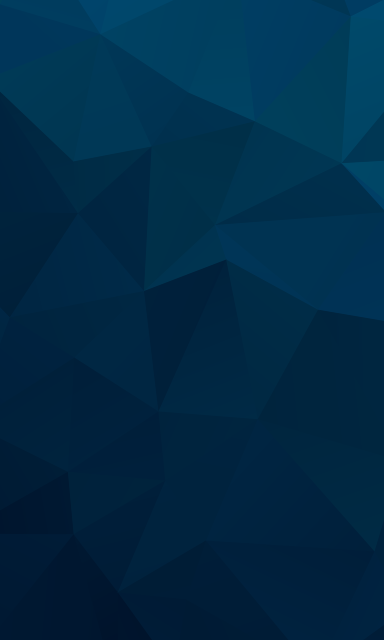
Reproduce this background procedurally as a Shadertoy shader.

```glsl
// Low-poly backdrop of deep blue facets, dark below and teal-blue at the top right.
// A rotated grid of jittered vertices is split into triangles; each one takes a
// flat tone from a broad canvas gradient, plus a random offset and a faint ramp.

#define CELL 0.155        // grid step, in canvas heights
#define JITTER 0.80       // vertex scatter, in grid steps
#define TILT 0.33         // grid rotation, radians
#define LEAN 0.36         // how far the light leans to the right
#define DRIFT 0.16        // broad irregularity of the light
#define CONTRAST 0.15     // tone spread between facets
#define HUE_SPREAD 0.022  // navy to teal spread between facets
#define RAMP 0.016        // tone ramp inside a facet
#define SEED vec2(17.0, 43.0)

vec2 hash2(vec2 p) {
    vec3 h = fract(vec3(p.xyx) * vec3(0.1031, 0.1030, 0.0973));
    h += dot(h, h.yzx + 33.33);
    return fract((h.xx + h.yz) * h.zy);
}

float gradientNoise(vec2 p) {
    vec2 i = floor(p), f = fract(p);
    vec2 w = f * f * f * (f * (f * 6.0 - 15.0) + 10.0);
    vec2 e = vec2(0.0, 1.0);
    float a = dot(hash2(i + SEED) * 2.0 - 1.0, f);
    float b = dot(hash2(i + e.yx + SEED) * 2.0 - 1.0, f - e.yx);
    float c = dot(hash2(i + e.xy + SEED) * 2.0 - 1.0, f - e.xy);
    float d = dot(hash2(i + e.yy + SEED) * 2.0 - 1.0, f - e.yy);
    return mix(mix(a, b, w.x), mix(c, d, w.x), w.y);
}

float cross2(vec2 a, vec2 b) { return a.x * b.y - a.y * b.x; }

vec2 vertexAt(vec2 id) {
    return id + JITTER * (hash2(id + SEED) - 0.5);
}

// Signed distance to the line a-b, positive on its left
float edgeDistance(vec2 p, vec2 a, vec2 b) {
    return cross2(b - a, p - a) / max(length(b - a), 1e-4);
}

float triangleCoverage(vec2 p, vec2 a, vec2 b, vec2 c, float pixel) {
    float side = sign(cross2(b - a, c - a));
    float d = min(side * edgeDistance(p, a, b),
              min(side * edgeDistance(p, b, c), side * edgeDistance(p, c, a)));
    return smoothstep(-0.6 * pixel, 0.6 * pixel, d);
}

// Green level of the broad light: dark foot, even middle, bright top
float lightLevel(vec2 uv) {
    float s = uv.y + LEAN * (uv.x - 0.5) + DRIFT * gradientNoise(uv * 3.0);
    return 0.09 + 0.05 * smoothstep(-0.05, 0.3, s) + 0.105 * smoothstep(0.42, 1.0, s);
}

vec3 facetColor(vec2 p, vec2 center, vec2 uv, vec2 id) {
    vec2 tone = hash2(id * 3.7 + SEED) * 2.0 - 1.0;
    vec2 rampDir = hash2(id * 5.3 - SEED) * 2.0 - 1.0;
    float green = lightLevel(uv) * (1.0 + CONTRAST * tone.x);
    green += RAMP * dot(p - center, rampDir);
    float blue = 0.08 + 1.2 * green + HUE_SPREAD * tone.y * smoothstep(0.08, 0.2, green);
    return vec3(0.0, green, blue);
}

void mainImage(out vec4 fragColor, in vec2 fragCoord) {
    float co = cos(TILT), si = sin(TILT);
    mat2 turn = mat2(co, si, -si, co);
    vec2 p = turn * (fragCoord / iResolution.y) / CELL;
    float pixel = 1.0 / (iResolution.y * CELL);
    vec2 toUv = CELL * vec2(iResolution.y / iResolution.x, 1.0);

    vec3 sum = vec3(0.0);
    float weight = 0.0;
    for (int j = -1; j <= 1; j++)
    for (int i = -1; i <= 1; i++) {
        // Corners of one grid quad, counter-clockwise
        vec2 id = floor(p) + vec2(i, j);
        vec2 a = vertexAt(id), b = vertexAt(id + vec2(1, 0));
        vec2 c = vertexAt(id + vec2(1, 1)), d = vertexAt(id + vec2(0, 1));

        // Split along the shorter diagonal that lies inside the quad
        bool acInside = min(cross2(b - a, c - a), cross2(c - a, d - a)) > 0.0;
        bool bdInside = min(cross2(c - b, d - b), cross2(d - b, a - b)) > 0.0;
        bool useAC = acInside && (!bdInside || distance(a, c) < distance(b, d));
        vec2 s = useAC ? a : b, e = useAC ? c : d;

        for (int k = 0; k < 2; k++) {
            vec2 tip = useAC ? (k == 0 ? b : d) : (k == 0 ? c : a);
            float cover = triangleCoverage(p, s, e, tip, pixel);
            if (cover > 0.0) {
                vec2 center = (s + e + tip) / 3.0;
                vec2 uv = (center * turn) * toUv;
                sum += cover * facetColor(p, center, uv, id + 0.5 * float(k));
                weight += cover;
            }
        }
    }
    fragColor = vec4(sum / max(weight, 1e-4), 1.0);
}
```
